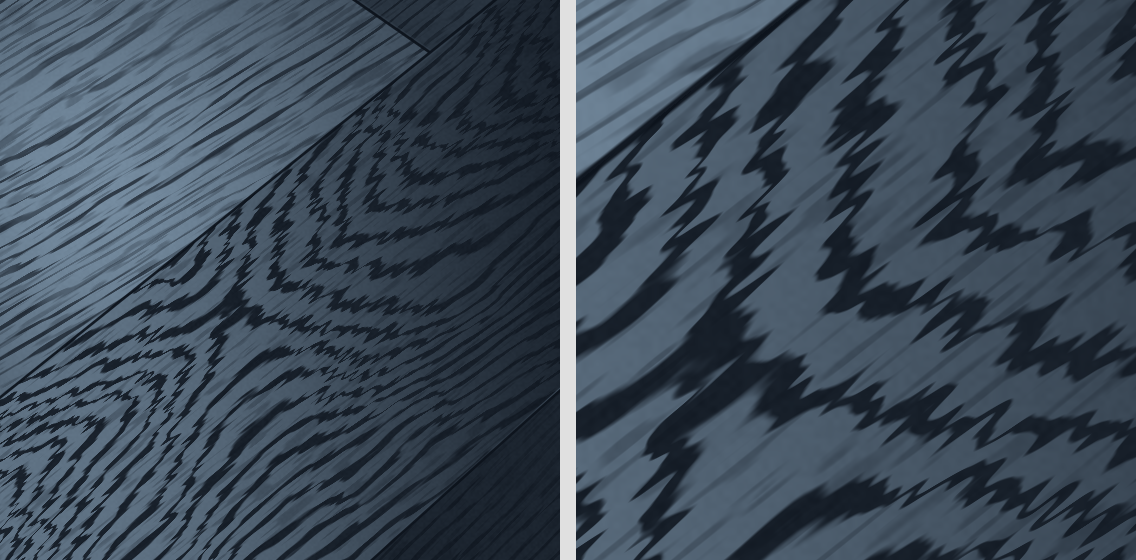
Left, the full canvas; right, a detail of the centre.
Write a three.js fragment shader that draws this texture.

```glsl
varying vec2 vUv;

const vec3 SHADOW = vec3(0.045, 0.07, 0.105);
const vec3 SHEEN = vec3(0.47, 0.56, 0.64);
const float TAU = 6.28318;

float hash(vec2 p) {
  return fract(sin(dot(p, vec2(127.1, 311.7))) * 43758.5453);
}

float noise(vec2 p) {
  vec2 i = floor(p);
  vec2 f = fract(p);
  f = f * f * (3.0 - 2.0 * f);
  float low = mix(hash(i), hash(i + vec2(1.0, 0.0)), f.x);
  float high = mix(hash(i + vec2(0.0, 1.0)), hash(i + vec2(1.0, 1.0)), f.x);
  return mix(low, high, f.y);
}

// x runs along the fibres, y across them
vec2 grainSpace(vec2 p, vec2 origin, float angle) {
  vec2 d = p - origin;
  float c = cos(angle);
  float s = sin(angle);
  return vec2(c * d.x + s * d.y, c * d.y - s * d.x);
}

// Shift along the fibres, which makes ring edges ragged
vec2 fray(vec2 g, float amount) {
  float strand = noise(g * vec2(16.0, 190.0)) + 0.5 * noise(g * vec2(35.0, 330.0));
  return g + vec2(amount * (strand - 0.75), 0.0);
}

// Growth rings around a saddle: arches that open to both ends
float archRings(vec2 g) {
  vec2 w = g + 0.03 * (vec2(noise(g * 7.0), noise(g * 8.0 + 31.0)) - 0.5);
  float along = 14.0 * sqrt(w.x * w.x + 0.01);
  float across = 24.0 * sqrt(w.y * w.y + 0.0004);
  float fade = 0.35 + 0.65 * exp(-16.0 * w.y * w.y);
  vec2 knot = (w - vec2(0.32, -0.24)) * vec2(4.0, 11.0);
  return along * fade - across + 3.2 * exp(-dot(knot, knot))
    + 1.3 * noise(g * vec2(4.0, 8.0)) + 0.4 * noise(g * vec2(13.0, 24.0));
}

float straightRings(vec2 g, float density) {
  return g.y * density + 2.6 * noise(g * vec2(2.0, 7.0)) + 0.8 * noise(g * vec2(6.0, 25.0));
}

// Dark open pores, gathered where the ring wave is high
float pores(vec2 g, float phase, float cut) {
  float ring = 0.5 + 0.5 * cos(TAU * phase + 0.6 * sin(TAU * phase));
  float streak = noise(g * vec2(18.0, 210.0)) - 0.5;
  return smoothstep(-0.2, 0.2, ring + 0.8 * streak - cut);
}

float finePores(vec2 g) {
  return smoothstep(0.55, 0.85, noise(g * vec2(22.0, 240.0) + 57.0));
}

float shade(float light, float grain, float fine, float depth) {
  return light * (1.0 - depth * grain) * (1.0 - 0.22 * fine);
}

float line(float d, float halfWidth) {
  return 1.0 - smoothstep(halfWidth - 0.0012, halfWidth + 0.0012, abs(d));
}

float archedPlank(vec2 p) {
  vec2 g = grainSpace(p, vec2(0.4, 0.43), 0.676);
  float grain = pores(g, archRings(fray(g, 0.04)), 0.56);
  float light = 0.1 + 0.67 * (1.0 - smoothstep(0.1, 1.2, p.x + 0.08 * (p.y - 0.5)));
  float depth = mix(0.84, 0.6, smoothstep(0.4, 1.0, p.x));
  return shade(light, grain, finePores(g), depth);
}

float straightPlank(vec2 p, float angle, float density, float light, float depth) {
  vec2 g = grainSpace(p, vec2(0.0), angle);
  float grain = pores(g, straightRings(fray(g, 0.05), density), 0.72);
  float patchy = 0.45 + 0.55 * smoothstep(0.2, 0.65, noise(g * vec2(5.0, 14.0) + 9.0));
  return shade(light, grain * patchy, finePores(g), depth);
}

void main() {
  vec2 p = vUv;

  // Signed distances to the three joints
  float longJoint = dot(p - vec2(0.0, 0.29), vec2(-0.626, 0.78));
  float endJoint = dot(p - vec2(0.768, 0.906), vec2(0.57, 0.822));
  float lowJoint = dot(p - vec2(0.664, 0.0), vec2(-0.669, 0.743));

  // Planks
  vec2 toGlow = p - vec2(0.17, 0.66);
  float glow = 0.39 + 0.58 * exp(-4.5 * dot(toGlow, toGlow));
  float tone = archedPlank(p);
  if (longJoint > 0.0) {
    tone = endJoint > 0.0
      ? straightPlank(p, 0.62, 50.0, 0.27, 0.6)
      : straightPlank(p, 0.56, 40.0, glow, 0.66);
  }
  if (lowJoint < 0.0) tone = straightPlank(p, 0.82, 42.0, 0.15, 0.55);

  // Fine surface tooth
  tone += 0.035 * (noise(p * 260.0) - 0.5);

  // Joints with a worn, lit edge
  float wear = smoothstep(0.3, 0.8, noise(p * 11.0));
  float upper = step(0.0, longJoint);
  tone = mix(tone, 0.55, line(longJoint + 0.004, 0.0012) * wear * 0.5 * (1.0 - 0.6 * p.x));
  tone = mix(tone, 0.5, line(lowJoint - 0.003, 0.0012) * (0.3 + 0.5 * wear));
  tone = mix(tone, 0.4, line(endJoint - 0.004, 0.001) * upper * 0.4);
  tone *= 1.0 - 0.93 * line(longJoint, 0.0024);
  tone *= 1.0 - 0.9 * line(lowJoint, 0.0022);
  tone *= 1.0 - 0.93 * line(endJoint, 0.0024) * upper;

  gl_FragColor = vec4(mix(SHADOW, SHEEN, clamp(tone, 0.0, 1.0)), 1.0);
}
```
